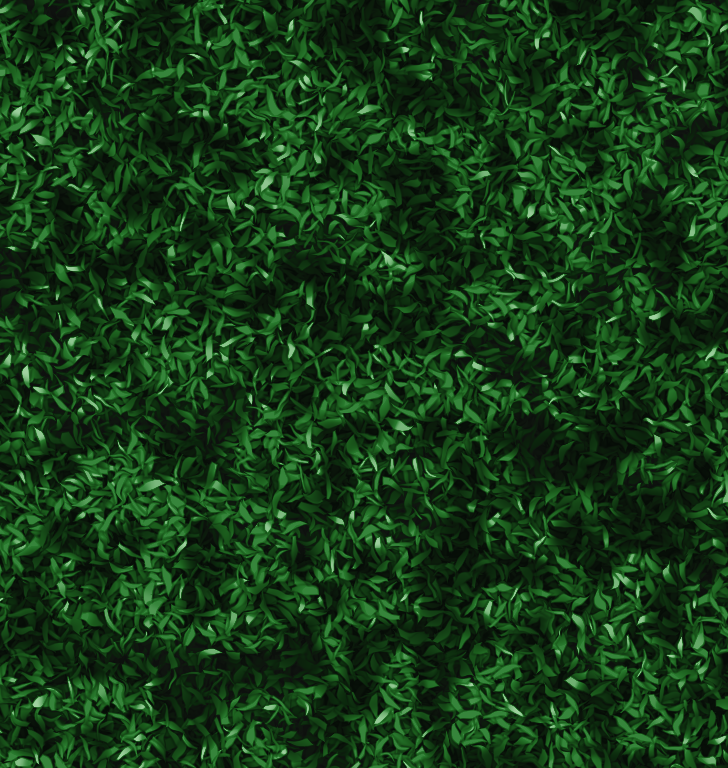
A Shadertoy shader for this texture:

```glsl
// Dense artificial turf: short, ragged green blades piled over dark gaps, with pale glints.

const int LAYERS = 9;
const float CELL = 0.024;               // spacing of blades, in canvas heights
const vec2 HALF_LENGTH = vec2(0.36, 0.80);  // shortest and longest, in cells
const vec2 HALF_WIDTH = vec2(0.08, 0.25);   // thinnest and widest, in cells
const float BEND = 0.6;
const float EDGE = 0.0014;              // softness of blade outlines
const float RAGGED_SCALE = 75.0;        // crumpling that frays the blades
const float RAGGED_SHIFT = 0.0065;
const float SHADOW_REACH = 0.0045;
const float SHADOW_DEPTH = 0.24;
const float TOP_TONE = 0.95;
const float DEPTH_FALLOFF = 0.77;       // tone kept per layer going down
const float GLINT_CHANCE = 0.22;
const vec2 TUFT_TONE = vec2(0.50, 1.20);    // hollows and crests
const vec2 PATCH_TONE = vec2(0.76, 1.22);   // dim and lit areas
const float TAU = 6.28319;

const vec3 PIT = vec3(0.015, 0.035, 0.02);
const vec3 THATCH = vec3(0.10, 0.09, 0.10);
const vec3 GLOOM = vec3(0.04, 0.08, 0.04);
const vec3 SHADE = vec3(0.045, 0.16, 0.05);
const vec3 GREEN = vec3(0.075, 0.25, 0.08);
const vec3 LEAF = vec3(0.105, 0.36, 0.11);
const vec3 BRIGHT = vec3(0.16, 0.48, 0.18);
const vec3 GLINT = vec3(0.42, 0.68, 0.43);
const vec3 SPARK = vec3(0.68, 0.86, 0.68);

vec4 hash4(vec3 p) {
    vec4 q = fract(p.xyzx * vec4(0.1031, 0.1030, 0.0973, 0.1099));
    q += dot(q, q.wzxy + 33.33);
    return fract((q.xxyz + q.yzzw) * q.zywx);
}

// Two independent smooth noises
vec2 noise2(vec2 p) {
    vec2 i = floor(p), f = fract(p);
    f = f * f * (3.0 - 2.0 * f);
    vec2 low = mix(hash4(vec3(i, 7.0)).xy, hash4(vec3(i + vec2(1, 0), 7.0)).xy, f.x);
    vec2 high = mix(hash4(vec3(i + vec2(0, 1), 7.0)).xy, hash4(vec3(i + 1.0, 7.0)).xy, f.x);
    return mix(low, high, f.y);
}

mat2 rotation(float angle) {
    float c = cos(angle), s = sin(angle);
    return mat2(c, s, -s, c);
}

float ramp(float from, float to, float x) {
    return clamp((x - from) / (to - from), 0.0, 1.0);
}

// Tone 0..1 follows the share of area each green takes; above 1 is a spark
vec3 turfColor(float tone) {
    vec3 c = mix(PIT, GLOOM, ramp(0.0, 0.11, tone));
    c = mix(c, SHADE, ramp(0.11, 0.30, tone));
    c = mix(c, GREEN, ramp(0.30, 0.48, tone));
    c = mix(c, LEAF, ramp(0.48, 0.70, tone));
    c = mix(c, BRIGHT, ramp(0.70, 0.90, tone));
    c = mix(c, GLINT, ramp(0.90, 1.0, tone));
    return mix(c, SPARK, ramp(1.0, 1.2, tone));
}

// Lays one blade, and the shadow around it, over the tone below
float addBlade(float tone, vec2 p, vec4 shape, vec4 look, float layerTone, float edge) {
    float halfLength = mix(HALF_LENGTH.x, HALF_LENGTH.y, shape.w) * CELL;
    float halfWidth = mix(HALF_WIDTH.x, HALF_WIDTH.y, look.x) * CELL;
    vec2 q = p * rotation(TAU * shape.z);
    q.y -= (look.y - 0.5) * BEND * (q.x * q.x / halfLength - 0.5 * halfLength);

    // Narrow root, wide body, slanted or slightly pointed tip
    float along = clamp(0.5 + 0.5 * q.x / halfLength, 0.0, 1.0);
    float width = halfWidth * mix(0.35, 1.0, smoothstep(0.0, 0.6, along));
    width *= 1.0 - 0.7 * look.w * along * along * along;
    float slant = (look.z - 0.5) * 2.2;
    float d = max(abs(q.y) - width, abs(q.x + slant * q.y) - halfLength);

    float fold = clamp(q.y / halfWidth, -1.0, 1.0);
    float bladeTone = layerTone * mix(0.72, 1.20, look.z) * mix(0.70, 1.12, along);
    bladeTone = min(bladeTone * (1.0 + 0.10 * fold), 0.92);
    float shine = step(1.0 - GLINT_CHANCE, fract(look.x * 17.0 + look.y * 5.0));
    shine *= smoothstep(0.25, 0.75, along) * smoothstep(0.4, 0.75, layerTone);
    bladeTone = mix(bladeTone, 0.94 + 0.22 * look.w, shine);

    tone *= 1.0 - SHADOW_DEPTH * smoothstep(SHADOW_REACH, 0.0, d);
    return mix(tone, bladeTone, smoothstep(edge, -edge, d));
}

void mainImage(out vec4 fragColor, in vec2 fragCoord) {
    vec2 p = fragCoord / iResolution.y;
    float edge = max(EDGE, 0.6 / iResolution.y);

    // Uneven pile: small tufts and hollows within broad light patches
    float tufts = smoothstep(0.2, 0.7, noise2(p * 23.0).x);
    float patches = smoothstep(0.1, 0.9, noise2(p * 5.0 + 31.0).x);
    float pile = mix(TUFT_TONE.x, TUFT_TONE.y, tufts) * mix(PATCH_TONE.x, PATCH_TONE.y, patches);
    float backing = smoothstep(0.6, 0.85, noise2(p * 13.0 + 83.0).x);
    p += (noise2(p * RAGGED_SCALE) - 0.5) * RAGGED_SHIFT;

    float tone = 0.06;
    for (int k = LAYERS - 1; k >= 0; k--) {
        float layer = float(k);
        float layerTone = TOP_TONE * pow(DEPTH_FALLOFF, layer) * pile;
        vec2 g = rotation(layer * 1.9 + 0.4) * p / CELL + layer * 37.3 + 200.0;
        vec2 home = floor(g);
        for (int y = -1; y <= 1; y++)
        for (int x = -1; x <= 1; x++) {
            vec2 cell = home + vec2(x, y);
            vec4 shape = hash4(vec3(cell, layer + 11.0));
            vec4 look = hash4(vec3(cell, layer + 53.0));
            vec2 offset = (g - cell - shape.xy) * CELL;
            tone = addBlade(tone, offset, shape, look, layerTone, edge);
        }
    }

    // Grey backing shows faintly in a few of the deepest gaps
    backing *= smoothstep(0.25, 0.08, tone);
    fragColor = vec4(mix(turfColor(tone), THATCH, 0.4 * backing), 1.0);
}
```
